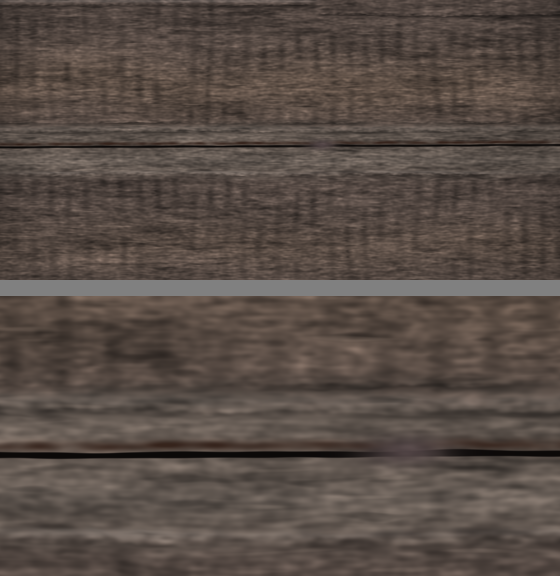
Top: the whole. Bottom: its middle third, enlarged.
Give the GLSL for this texture, as a Shadertoy shader.

```glsl
vec2 hashGradient(vec2 cell) {
    vec3 q = fract(cell.xyx * vec3(0.1031, 0.1030, 0.0973));
    q += dot(q, q.yzx + 33.33);
    return 2.0 * fract((q.xx + q.yz) * q.zy) - 1.0;
}

float gradientNoise(vec2 p) {
    vec2 i = floor(p), f = fract(p);
    vec2 u = f * f * f * (f * (f * 6.0 - 15.0) + 10.0);
    float a = dot(hashGradient(i), f);
    float b = dot(hashGradient(i + vec2(1, 0)), f - vec2(1, 0));
    float c = dot(hashGradient(i + vec2(0, 1)), f - vec2(0, 1));
    float d = dot(hashGradient(i + 1.0), f - 1.0);
    return mix(mix(a, b, u.x), mix(c, d, u.x), u.y);
}

// Long fibres, with the frequency rising mostly across the grain
float woodGrain(vec2 p) {
    float sum = 0.0, gain = 0.38;
    vec2 freq = vec2(1.6, 20.0);
    for (int i = 0; i < 5; i++) {
        sum += gain * gradientNoise(p * freq + float(i) * 17.3);
        freq *= vec2(2.1, 1.6);
        gain *= 1.08;
    }
    return sum;
}

// Soft horizontal line
float streak(float y, float center, float width) {
    float d = (y - center) / width;
    return exp(-d * d);
}

void mainImage(out vec4 fragColor, in vec2 fragCoord) {
    vec2 p = fragCoord / iResolution.y;
    float pixel = 1.0 / iResolution.y;
    float bend = 0.012 * gradientNoise(p * vec2(1.6, 3.0) + 4.0);
    vec2 g = vec2(p.x, p.y + bend);
    float y = g.y;
    float grain = woodGrain(g);

    // Weathered grey margins beside the joint, brown boards elsewhere
    float edge = y + 0.03 * grain;
    float margin = smoothstep(0.34, 0.41, edge) * (1.0 - smoothstep(0.52, 0.58, edge));
    float warmth = streak(y, 0.69, 0.13) + 0.7 * streak(y, 0.12, 0.10);
    warmth *= 0.8 + 0.8 * gradientNoise(p * vec2(2.0, 5.0) + 8.0);
    vec3 color = mix(vec3(0.325, 0.280, 0.258), vec3(0.385, 0.325, 0.285), clamp(warmth, 0.0, 1.0));
    color = mix(color, vec3(0.385, 0.348, 0.320), margin * 0.85);

    // Broad stains and fibres
    float stain = gradientNoise(g * vec2(2.5, 9.0) + 31.0);
    color *= 1.0 + 0.22 * stain + 0.58 * grain;

    // Fine rough rows, ragged at a second scale along the grain
    float rows = gradientNoise(g * vec2(18.0, 105.0) + 70.0);
    float fuzz = gradientNoise(g * vec2(60.0, 118.0) + 40.0);
    color *= 1.0 + (0.24 * rows + 0.26 * fuzz) * mix(1.0, 0.75, margin);

    // Saw marks: faint regular upright bands, frayed by the rows
    float wobble = 0.5 * gradientNoise(p * vec2(2.0, 3.0) + 2.0) + 0.25 * rows;
    float saw = pow(0.5 + 0.5 * cos(6.2832 * (p.x * 16.0 + wobble)), 2.0);
    saw *= smoothstep(-0.4, 0.5, gradientNoise(p * vec2(6.0, 8.0) + 51.0));
    color *= 1.0 - (1.0 - margin) * saw * (0.24 + 0.45 * rows + 0.3 * fuzz);

    // Torn pores and pale splinters
    float pores = gradientNoise(g * vec2(13.0, 75.0) + 23.0);
    color *= 1.0 - 0.20 * smoothstep(0.15, 0.5, pores);
    float splinter = gradientNoise(g * vec2(9.0, 95.0) + 90.0);
    color += vec3(0.065, 0.058, 0.052) * smoothstep(0.2, 0.55, splinter);

    // Cracks and bleached fibres along the board edges
    float broken = smoothstep(-0.3, 0.25, gradientNoise(p * vec2(5.0, 2.0) + 12.0));
    float frayed = y + 0.006 * rows + 0.004 * fuzz;
    color *= 1.0 - 0.36 * broken * streak(frayed, 0.557, 0.005);
    color *= 1.0 - 0.34 * (1.0 - 0.6 * broken) * streak(frayed, 0.524, 0.005);
    color *= 1.0 - 0.26 * broken * streak(frayed, 0.370, 0.005);
    color += 0.08 * (0.4 + 0.6 * broken) * streak(frayed, 0.383, 0.005);
    color += 0.04 * streak(frayed, 0.540, 0.007) + 0.02 * streak(y, 0.425, 0.018);

    // Upper rim: pale on the left, cracked on the right
    float right = smoothstep(1.08, 1.16, p.x);
    color += 0.11 * (1.0 - right) * streak(p.y, 0.996, 0.006);
    color *= 1.0 - 0.32 * (1.0 - right) * streak(frayed, 0.977, 0.006);
    color *= 1.0 - 0.38 * right * streak(frayed, 0.945, 0.005);

    // Joint with a rusty lip, interrupted by a violet smudge
    float seamY = 0.474 + 0.004 * p.x + 0.003 * gradientNoise(vec2(p.x * 7.0, 3.0));
    float dist = p.y - seamY;
    float smudge = exp(-pow((p.x - 1.15) / 0.045, 2.0));
    float lip = streak(dist, 0.011, 0.006) * (0.75 + 1.0 * gradientNoise(p * vec2(22.0, 60.0)));
    color = mix(color, vec3(0.21, 0.140, 0.110), clamp(lip, 0.0, 1.0) * (1.0 - smudge));
    float halfWidth = 0.0036 + 0.002 * gradientNoise(vec2(p.x * 12.0, 8.0));
    float gap = 1.0 - smoothstep(halfWidth - pixel, halfWidth + pixel, abs(dist));
    color = mix(color, vec3(0.045, 0.035, 0.032), gap * (1.0 - 0.85 * smudge));
    color = mix(color, vec3(0.33, 0.26, 0.29), 0.5 * smudge * streak(dist, 0.004, 0.016));

    // Darker outer ends
    color *= 0.87 + 0.13 * smoothstep(0.0, 0.22, min(p.x, iResolution.x * pixel - p.x));
    fragColor = vec4(clamp(color, 0.0, 1.0), 1.0);
}
```
